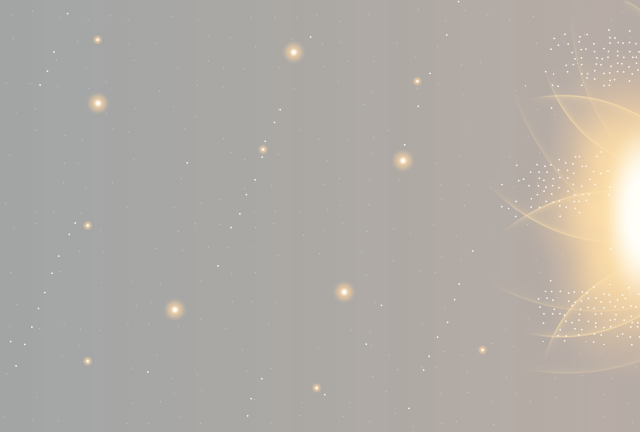
Give the GLSL for this background, as a WebGL 2 fragment shader.

```glsl
#version 300 es
precision highp float;
// Warm grey backdrop with glowing orbs, fine dust and a golden flare with arcs at the right.

uniform vec2 u_resolution;
out vec4 fragColor;

// Colours
const vec3 GREY_LEFT = vec3(0.642, 0.650, 0.650);
const vec3 GREY_MID = vec3(0.675, 0.663, 0.645);
const vec3 GREY_RIGHT = vec3(0.715, 0.675, 0.650);
const vec3 PEACH = vec3(0.93, 0.80, 0.64);
const vec3 GOLD = vec3(0.99, 0.88, 0.67);
const vec3 WHITE = vec3(1.0, 0.995, 0.97);

// Sizes, in canvas heights
const vec2 FLARE_CENTRE = vec2(1.49, 0.505);
const vec2 FLARE_SIZE = vec2(0.28, 0.43);
const vec2 CORE_SIZE = vec2(0.10, 0.23);
const float ARC_WIDTH = 0.0016;
const float ARC_SHEEN = 0.009;
const float BAND_WIDTH = 0.075;
const float BAND_STRENGTH = 0.006;
const float DUST_CELL = 0.055;
const float SPARK_CELL = 0.0165;

// Orbs: centre and radius
const int ORBS = 12;
const vec3 ORB[ORBS] = vec3[](
  vec3(0.680, 0.879, 0.029), vec3(0.227, 0.761, 0.029), vec3(0.933, 0.628, 0.029),
  vec3(0.797, 0.324, 0.029), vec3(0.405, 0.283, 0.029), vec3(0.226, 0.908, 0.013),
  vec3(0.966, 0.812, 0.013), vec3(0.609, 0.654, 0.013), vec3(0.203, 0.478, 0.013),
  vec3(0.203, 0.164, 0.013), vec3(0.733, 0.102, 0.013), vec3(1.117, 0.190, 0.013));

// Arcs: start and end, then bulge and strength
const int ARCS = 11;
const vec4 ARC[ARCS] = vec4[](
  vec4(1.322, 1.000, 1.483, 0.604), vec4(1.259, 0.849, 1.483, 0.614),
  vec4(1.216, 0.768, 1.483, 0.730), vec4(1.174, 0.830, 1.483, 0.440),
  vec4(1.120, 0.585, 1.483, 0.440), vec4(1.149, 0.450, 1.483, 0.556),
  vec4(1.120, 0.353, 1.483, 0.290), vec4(1.255, 0.151, 1.483, 0.392),
  vec4(1.207, 0.232, 1.483, 0.270), vec4(1.197, 0.150, 1.483, 0.166),
  vec4(1.438, 1.000, 1.483, 0.975));
const vec2 ARC_SHAPE[ARCS] = vec2[](
  vec2(-0.045, 0.30), vec2(-0.042, 0.75), vec2(0.026, 0.80), vec2(-0.050, 0.30),
  vec2(-0.048, 0.70), vec2(0.038, 0.80), vec2(-0.034, 0.35), vec2(0.045, 0.85),
  vec2(-0.027, 0.80), vec2(-0.020, 0.30), vec2(0.003, 0.40));

float hash(vec2 p) {
  return fract(sin(dot(p, vec2(127.1, 311.7))) * 43758.5453);
}

// One jittered round speck per grid cell, kept with the given chance
float specks(vec2 p, float cell, float radius, float chance, float pixel) {
  vec2 id = floor(p / cell);
  vec2 jitter = 0.2 + 0.6 * vec2(hash(id), hash(id + 19.7));
  float d = length(p - (id + jitter) * cell);
  float shown = step(hash(id + 53.1), chance);
  return shown * (1.0 - smoothstep(radius - 0.5 * pixel, radius + 0.7 * pixel, d));
}

// Thin parabolic stroke with a soft sheen on its inner side
float arcStroke(vec2 p, vec4 ends, vec2 shape, float pixel) {
  vec2 chord = ends.zw - ends.xy;
  float len = length(chord);
  vec2 dir = chord / len;
  vec2 q = p - ends.xy;
  float u = dot(q, dir) / len;
  float v = dot(q, vec2(-dir.y, dir.x));
  float slope = 4.0 * shape.x * (1.0 - 2.0 * u) / len;
  float d = (v - 4.0 * shape.x * u * (1.0 - u)) / sqrt(1.0 + slope * slope);
  float inner = step(d * shape.x, 0.0);
  float line = 1.0 - smoothstep(0.0, ARC_WIDTH + pixel, abs(d));
  float sheen = 0.45 * inner * exp(-abs(d) / ARC_SHEEN);
  float fade = smoothstep(0.0, 0.35, u) * step(u, 1.05);
  return shape.y * fade * max(line * 0.8, sheen);
}

void main() {
  float pixel = 1.0 / u_resolution.y;
  vec2 p = gl_FragCoord.xy * pixel;
  float across = gl_FragCoord.x / u_resolution.x;

  // Grey gradient with faint vertical bands
  vec3 color = mix(GREY_LEFT, GREY_MID, smoothstep(0.0, 0.55, across));
  color = mix(color, GREY_RIGHT, smoothstep(0.4, 1.0, across));
  color += BAND_STRENGTH * (hash(vec2(floor(p.x / BAND_WIDTH), 3.0)) - 0.5);

  // Fine dust
  color = mix(color, WHITE, 0.35 * specks(p, DUST_CELL, 0.0009, 0.6, pixel));

  // Flare halo, slightly lobed
  vec2 q = p - FLARE_CENTRE;
  float lobes = 1.0 + 0.05 * cos(6.0 * atan(q.y, -q.x));
  float halo = length(q / FLARE_SIZE) / lobes;
  color = mix(color, PEACH, 1.0 - smoothstep(0.35, 1.0, halo));
  color = mix(color, GOLD, 1.0 - smoothstep(0.2, 0.72, halo));

  // Arcs
  for (int i = 0; i < ARCS; i++) {
    color = mix(color, GOLD, arcStroke(p, ARC[i], ARC_SHAPE[i], pixel));
  }

  // Sparks in three clusters around the flare
  float ring = 1.0 - smoothstep(0.15, 0.5, abs(halo - 0.72));
  float cluster = smoothstep(-0.3, 0.8, cos(21.0 * (p.y - 0.57)));
  float spark = specks(p, SPARK_CELL, 0.0017, 0.75 * ring * cluster, pixel);
  color = mix(color, WHITE, 0.85 * spark);

  // White core
  color = mix(color, WHITE, 1.0 - smoothstep(0.3, 1.0, length(q / CORE_SIZE)));

  // Floating orbs
  for (int i = 0; i < ORBS; i++) {
    float d = length(p - ORB[i].xy) / ORB[i].z;
    color = mix(color, PEACH, 0.9 * (1.0 - smoothstep(0.2, 1.0, d)));
    color = mix(color, WHITE, 1.0 - smoothstep(0.05, 0.38, d));
  }

  fragColor = vec4(clamp(color, 0.0, 1.0), 1.0);
}
```
